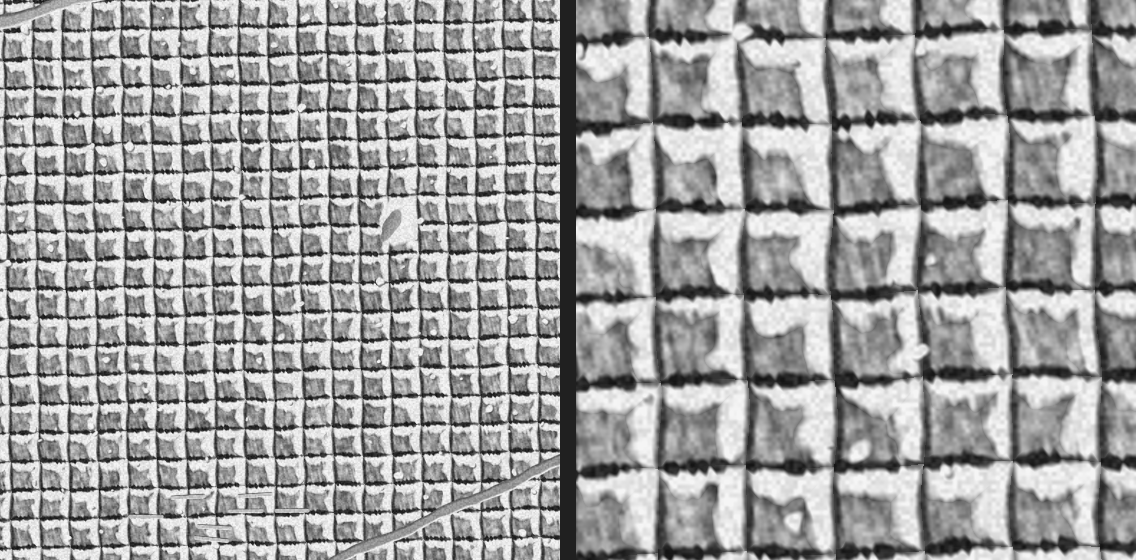
Left: the whole. Right: its middle third, enlarged.
Reproduce this texture procedurally as a Shadertoy shader.

```glsl
// Worn grey grid of shaded square pits with dark grooves, debris chips and long scratches.

#define CELLS vec2(19.05, 19.5)   // repeats across and down
#define PHASE vec2(0.265, 0.15)   // grid offset at the canvas centre
#define SKEW vec2(0.016, -0.021)  // lean of the columns and rows
#define PIT_SIZE 0.66             // pit width in cells
#define PAPER 0.91
#define PIT 0.60
#define GROOVE 0.13
#define GRAIN 0.15
#define CHIP_RATE 0.42            // share of cells holding a chip

float hash(vec2 p) {
    vec3 h = fract(p.xyx * vec3(0.1031, 0.1030, 0.0973));
    h += dot(h, h.yzx + 33.33);
    return fract((h.x + h.y) * h.z);
}

vec2 hash2(vec2 p) {
    return vec2(hash(p + 17.3), hash(p + 71.9));
}

float noise(vec2 p) {
    vec2 i = floor(p), f = fract(p);
    f = f * f * (3.0 - 2.0 * f);
    vec2 e = vec2(1.0, 0.0);
    return mix(mix(hash(i), hash(i + e), f.x),
               mix(hash(i + e.yx), hash(i + e.xx), f.x), f.y);
}

// Falls from 1 inside (d < 0) to 0 outside
float cover(float d, float soft) {
    return 1.0 - smoothstep(-soft, soft, d);
}

// x: distance to the segment, y: signed distance to its line
vec2 segment(vec2 p, vec2 a, vec2 b) {
    vec2 d = b - a, r = p - a;
    float t = clamp(dot(r, d) / dot(d, d), 0.0, 1.0);
    return vec2(length(r - d * t), (d.x * r.y - d.y * r.x) / length(d));
}

// Grey band with a dark upper rim and a pale lower rim
float scratch(float tone, vec2 p, vec2 a, vec2 b, float width, float body) {
    vec2 s = segment(p, a, b);
    float soft = max(0.0015, 0.7 / iResolution.y);
    float side = s.y / width;
    float band = mix(body, 0.38, smoothstep(0.4, 0.9, side));
    band = mix(band, PAPER, smoothstep(-0.5, -0.9, side));
    return mix(tone, band, cover(s.x - width, soft));
}

// Ragged pit with grooves on its left and bottom sides
float pitCell(vec2 q, float streak, float soft) {
    vec2 f = fract(q), id = floor(q);
    vec2 s = fract(q + 0.5) - 0.5;
    float blot = noise(q * 5.0 + 9.0) - 0.5;
    vec2 jitter = (hash2(id) - 0.5) * 0.13;

    // Pit edges flare out along the grooves
    vec2 edge = PIT_SIZE + jitter + 0.22 * exp(-f.yx * 10.0) + 0.25 * pow(f.yx - 0.35, vec2(2.0));
    float d = max(f.x - edge.x, f.y - edge.y) + blot * 0.17 + (streak - 0.5) * 0.06;
    float mottle = (noise(q * 8.0) - 0.5) * 0.24 + blot * 0.14;
    float shade = PIT + (hash(id + 5.0) - 0.5) * 0.09 + mottle + (streak - 0.5) * 0.26;
    shade -= 0.13 * exp(-abs(d + 0.06) * 22.0);
    float tone = mix(PAPER, shade, cover(d, soft * 1.8));

    // Grooves are thick beside the pit and thin between pits
    vec2 beside = 1.0 - smoothstep(0.58, 0.95, f);
    vec2 width = mix(vec2(0.022, 0.020), vec2(0.047, 0.060), beside.yx);
    vec2 ragged = abs(s - vec2(0.015, 0.01)) + (streak - 0.5) * vec2(0.03, 0.09);
    vec2 depth = mix(vec2(0.58, 0.62), vec2(0.80, 0.97), beside.yx);
    vec2 line = depth * (1.0 - smoothstep(width - soft, width + soft * 1.5, ragged));
    return mix(tone, GROOVE, max(line.x, line.y));
}

// Scattered pale chips, each with a shadow at its lower right
float chips(float tone, vec2 q, float soft) {
    vec2 warped = q + 0.10 * (vec2(noise(q * 6.0), noise(q * 6.0 + 40.0)) - 0.5);
    for (int y = -1; y <= 1; y++)
    for (int x = -1; x <= 1; x++) {
        vec2 id = floor(q) + vec2(x, y);
        if (hash(id + 31.0) > CHIP_RATE) continue;
        vec2 r = warped - id - hash2(id + 53.0);
        float size = mix(0.05, 0.16, pow(hash(id + 83.0), 2.0));
        float shadow = cover(length(r - vec2(0.04, -0.05)) - size, soft);
        tone = mix(tone, 0.32, shadow * 0.65);
        tone = mix(tone, 0.92, cover(length(r) - size, soft));
    }
    return tone;
}

void mainImage(out vec4 fragColor, in vec2 fragCoord) {
    vec2 p = fragCoord / iResolution.xy;
    vec2 c = p - 0.5;
    vec2 q = (c + SKEW * c.yx) * CELLS + PHASE;
    q += 0.025 * sin(q.yx * vec2(2.3, 1.9) + 1.3) + 0.015 * sin(q.yx * 5.1 + q);
    float soft = max(0.035, CELLS.y / iResolution.y);
    float streak = noise(vec2(p.x * 280.0 + p.y * 60.0, p.y * 75.0));

    float tone = pitCell(q, streak, soft);
    tone = chips(tone, q, soft);

    // Large pale flake with a grey leaf-shaped dent
    vec2 r = p - vec2(0.712, 0.606) + 0.012 * (noise(p * 70.0) - 0.5);
    tone = mix(tone, PAPER, cover(length(r / vec2(0.032, 0.042)) - 1.0, 0.1));
    vec2 leaf = vec2(r.x - 0.45 * r.y + 0.010, r.y + 0.006);
    float dent = cover(length(leaf / vec2(0.013, 0.029)) - 1.0, 0.12);
    tone = mix(tone, 0.57 + leaf.x * 8.0, dent);

    // Short scrapes near the lower edge
    for (int i = 0; i < 7; i++) {
        vec2 h = hash2(vec2(i, 12));
        vec2 a = vec2(0.22 + 0.62 * h.x, 0.015 + 0.10 * h.y);
        tone = scratch(tone, p, a, a + vec2(0.055, 0.012 * (h.y - 0.7)), 0.004, 0.76);
    }

    // Long scratches across two corners
    vec2 bent = p + vec2(0.0, 0.003 * sin(p.x * 37.0) + 0.004 * (noise(p * 60.0) - 0.5));
    tone = scratch(tone, bent, vec2(0.57, -0.015), vec2(1.02, 0.185), 0.0095, 0.59);
    tone = scratch(tone, bent, vec2(-0.02, 0.955), vec2(0.19, 1.015), 0.012, 0.66);

    tone += GRAIN * (noise(p * 390.0) - 0.5);
    fragColor = vec4(vec3(clamp(tone, 0.08, 0.96)), 1.0);
}
```
